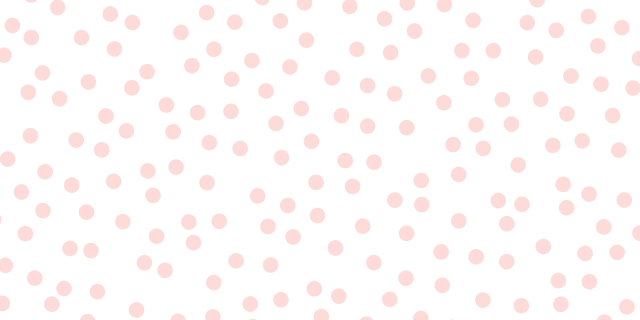
Give the GLSL for this pattern, as a Shadertoy shader.

```glsl
// Pale pink polka dots scattered loosely and evenly over white.

vec2 hash22(vec2 cell) {
    vec3 q = fract(cell.xyx * vec3(0.1031, 0.1030, 0.0973));
    q += dot(q, q.yzx + 33.33);
    return fract((q.xx + q.yz) * q.zy);
}

// Offset inside a disc, so that neighbouring dots never overlap
vec2 discJitter(vec2 cell, float reach) {
    vec2 h = hash22(cell + 71.0);
    float angle = 6.28319 * h.x;
    return reach * sqrt(h.y) * vec2(cos(angle), sin(angle));
}

// Distance to the nearest dot centre on a jittered, staggered lattice
float nearestCentre(vec2 p) {
    vec2 spacing = vec2(0.120, 0.104);
    float row = floor(p.y / spacing.y);
    float nearest = 1.0;
    for (int j = -1; j <= 1; j++) {
        float y = row + float(j);
        float stagger = 0.5 * mod(y, 2.0);
        float column = floor(p.x / spacing.x - stagger);
        for (int i = -1; i <= 1; i++) {
            vec2 cell = vec2(column + float(i), y);
            vec2 centre = (cell + vec2(0.5 + stagger, 0.5)) * spacing;
            centre += discJitter(cell, 0.033);
            nearest = min(nearest, distance(p, centre));
        }
    }
    return nearest;
}

void mainImage(out vec4 fragColor, in vec2 fragCoord) {
    const vec3 paper = vec3(1.0);
    const vec3 blush = vec3(0.988, 0.859, 0.847);

    // Height is one unit; the lattice is turned to hide its rows
    vec2 p = fragCoord / iResolution.y;
    float turn = 0.27;
    p = mat2(cos(turn), sin(turn), -sin(turn), cos(turn)) * p + 3.0;

    // Round dots with an edge about one pixel wide
    float edge = 0.7 / iResolution.y;
    float dotMask = 1.0 - smoothstep(-edge, edge, nearestCentre(p) - 0.0243);
    fragColor = vec4(mix(paper, blush, dotMask), 1.0);
}
```
